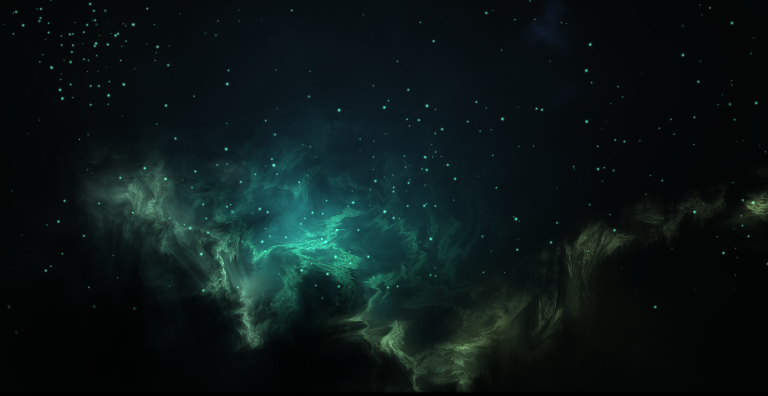
This background is drawn by a WebGL 1 fragment shader. Its source:

```glsl
precision highp float;
// A dark teal nebula with pale torn cloud banks and scattered green stars.
uniform vec2 u_resolution;

vec2 hash2(vec2 cell) {
  vec2 h = fract(cell * vec2(0.1031, 0.1137));
  h += dot(h, h.yx + 33.33);
  return fract((h.x + h.y) * vec2(h.x + 3.1, h.y + 7.7) * 9.17);
}

// Rotated, self-warping sine layers, centred on zero
float wisps(vec2 q) {
  float sum = 0.0, amp = 0.5;
  for (int i = 0; i < 7; i++) {
    q = mat2(0.8, 0.6, -0.6, 0.8) * q * 1.8 + 1.7;
    q += 0.7 * sin(q.yx * 0.9 + vec2(0.4, 2.3));
    sum += amp * sin(q.x) * sin(q.y);
    amp *= 0.64;
  }
  return sum;
}

float glow(vec2 p, vec2 centre, vec2 radius) {
  vec2 d = (p - centre) / radius;
  return exp(-dot(d, d));
}

// Soft stroke from a to b
float strand(vec2 p, vec2 a, vec2 b, float width) {
  vec2 ab = b - a;
  float t = clamp(dot(p - a, ab) / dot(ab, ab), 0.0, 1.0);
  float d = length(p - a - ab * t) / width;
  return exp(-d * d);
}

float stars(vec2 p, float scale, float density) {
  vec2 cell = floor(p * scale);
  vec2 pick = hash2(cell + scale);
  vec2 centre = cell + 0.2 + 0.6 * hash2(cell + 57.0);
  float d = length(p * scale - centre) / scale;
  float size = 0.0018 + 0.0017 * pick.y * pick.y;
  float lit = smoothstep(0.0, 0.05, density - pick.x);
  return lit * exp(-d * d / (size * size)) * (0.25 + 0.75 * pick.y);
}

void main() {
  vec2 p = gl_FragCoord.xy / u_resolution * vec2(1.94, 1.0);

  // Cloud texture and torn coordinates
  float cloud = wisps(p * 6.0);
  float tear = wisps(p * 7.0 + 9.0);
  float thread = pow(max(1.0 - 1.5 * abs(wisps(p * 8.0 + 4.0 + 0.4 * cloud)), 0.0), 4.0);
  vec2 s = p + 0.07 * vec2(cloud, tear);
  float body = clamp(0.55 + 0.9 * cloud, 0.0, 1.4);

  // Wide blue haze and the teal heart
  vec3 col = vec3(0.012, 0.02, 0.018);
  col += vec3(0.025, 0.06, 0.085) * glow(s, vec2(0.87, 0.61), vec2(0.5, 0.36));
  col += vec3(0.012, 0.02, 0.03) * glow(s, vec2(0.9, 0.85), vec2(0.75, 0.3));
  float heart = glow(s, vec2(0.8, 0.4), vec2(0.32, 0.21));
  col += vec3(0.05, 0.2, 0.215) * heart * (0.65 + 0.5 * body);
  float core = glow(s, vec2(0.79, 0.36), vec2(0.24, 0.11));
  col += vec3(0.05, 0.19, 0.15) * core * (0.4 + body);
  col += vec3(0.12, 0.42, 0.25) * thread * (0.75 * core + 0.3 * heart);
  col += vec3(0.04, 0.06, 0.12) * strand(s, vec2(1.4, 0.93), vec2(1.4, 0.75), 0.03) * body;

  // Dark hollows below the heart
  float hollow = glow(s, vec2(0.78, 0.11), vec2(0.17, 0.14));
  hollow = max(hollow, 0.8 * glow(s, vec2(0.3, 0.12), vec2(0.25, 0.2)));
  col *= 1.0 - 0.8 * hollow;

  // Pale bank sweeping down on the left
  float left = 0.2 * strand(s, vec2(0.3, 0.55), vec2(0.4, 0.46), 0.07);
  left += 0.45 * strand(s, vec2(0.4, 0.46), vec2(0.53, 0.35), 0.06);
  left += 0.75 * strand(s, vec2(0.53, 0.34), vec2(0.62, 0.27), 0.07);
  left += 0.6 * strand(s, vec2(0.62, 0.28), vec2(0.64, 0.18), 0.04);
  left += 0.3 * strand(s, vec2(0.53, 0.58), vec2(0.6, 0.53), 0.025);
  col += vec3(0.33, 0.47, 0.36) * left * (0.15 + 0.6 * body + 0.8 * thread);
  col += vec3(0.05, 0.075, 0.07) * glow(s, vec2(0.44, 0.41), vec2(0.24, 0.18)) * body;

  // Pale bank at the lower centre
  float lower = 0.4 * strand(s, vec2(0.91, 0.26), vec2(0.97, 0.17), 0.035);
  lower += 0.75 * strand(s, vec2(0.97, 0.14), vec2(0.99, 0.07), 0.055);
  lower += 0.3 * strand(s, vec2(1.02, 0.11), vec2(1.18, 0.12), 0.06);
  lower += 0.5 * strand(s, vec2(1.18, 0.11), vec2(1.19, 0.03), 0.035);
  col += vec3(0.34, 0.48, 0.32) * lower * (0.1 + 0.65 * body + 0.7 * thread);

  // Olive bank climbing to the right edge
  float right = 0.6 * strand(s, vec2(1.22, 0.14), vec2(1.42, 0.27), 0.07);
  right += 0.6 * strand(s, vec2(1.42, 0.27), vec2(1.5, 0.37), 0.05);
  right += 0.6 * strand(s, vec2(1.54, 0.38), vec2(1.64, 0.44), 0.035);
  right += 0.5 * strand(s, vec2(1.7, 0.46), vec2(1.84, 0.46), 0.035);
  right += 1.5 * strand(s, vec2(1.89, 0.46), vec2(1.96, 0.53), 0.04);
  col += vec3(0.16, 0.2, 0.13) * right * (0.05 + 0.55 * body + 1.3 * thread);
  col += vec3(0.04, 0.05, 0.025) * glow(s, vec2(1.35, 0.17), vec2(0.3, 0.15)) * body;

  // Stars, crowded at the upper left and right of the heart
  float crowd = 0.1 + 0.6 * glow(p, vec2(0.22, 0.91), vec2(0.17, 0.11));
  crowd += 0.25 * glow(p, vec2(1.04, 0.6), vec2(0.1, 0.16)) + 0.2 * heart;
  crowd *= smoothstep(0.08, 0.4, p.y);
  for (int i = 0; i < 3; i++) {
    float scale = 15.0 + 9.0 * float(i);
    col += vec3(0.35, 0.85, 0.66) * stars(p + 0.37 * float(i), scale, crowd);
  }

  // Black strip along the bottom
  col *= smoothstep(0.006, 0.013, p.y);
  gl_FragColor = vec4(min(col, 1.0), 1.0);
}
```
